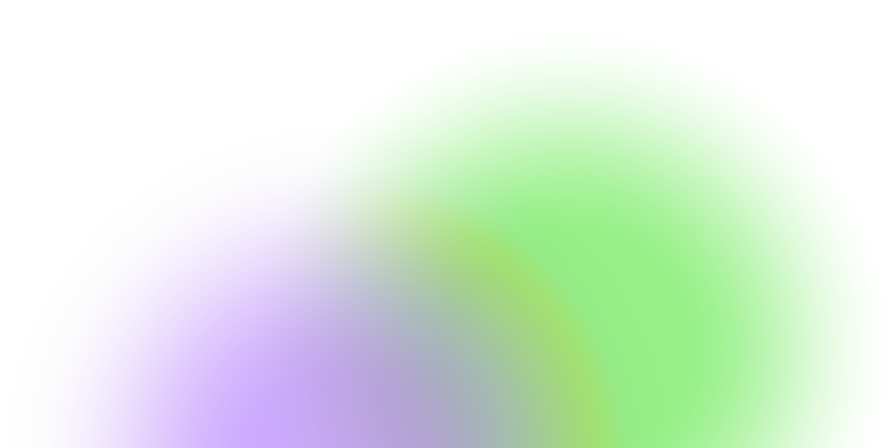
Reproduce this background procedurally as a Shadertoy shader.

```glsl
// Two large blurred discs, green and violet, glowing on white.
// Each is a smooth radial falloff; the violet one lies on top, turns
// grey where it covers the green, and has a warm rim along the overlap.

// Soft disc: 1 inside the core radius, fading to 0 at the outer radius
float glow(float dist, float core, float outer) {
    return 1.0 - smoothstep(core, outer, dist);
}

void mainImage(out vec4 fragColor, in vec2 fragCoord) {
    // Canvas units: height is 1, origin at the lower left
    vec2 p = fragCoord / iResolution.y;

    float greenDist = length(p - vec2(1.271, 0.219));
    float violetDist = length(p - vec2(0.755, -0.029));

    float green = glow(greenDist, 0.234, 0.742);
    float violet = glow(violetDist, 0.156, 0.716);

    // Green disc on white
    vec3 color = mix(vec3(1.0), vec3(0.59, 0.94, 0.53), green);

    // Violet disc, duller over the green
    vec3 violetTint = mix(vec3(0.81, 0.67, 1.0), vec3(0.68, 0.64, 0.79), green);
    color = mix(color, violetTint, violet);

    // Warm rim: slow rise from within, quicker fall outside
    float rim = smoothstep(0.34, 0.58, violetDist) * glow(violetDist, 0.57, 0.66);
    color += vec3(0.035, -0.01, -0.11) * rim * green;

    // Barely visible outer halo of the violet disc
    color -= 0.007 * glow(violetDist, 0.70, 0.765);

    fragColor = vec4(clamp(color, 0.0, 1.0), 1.0);
}
```
